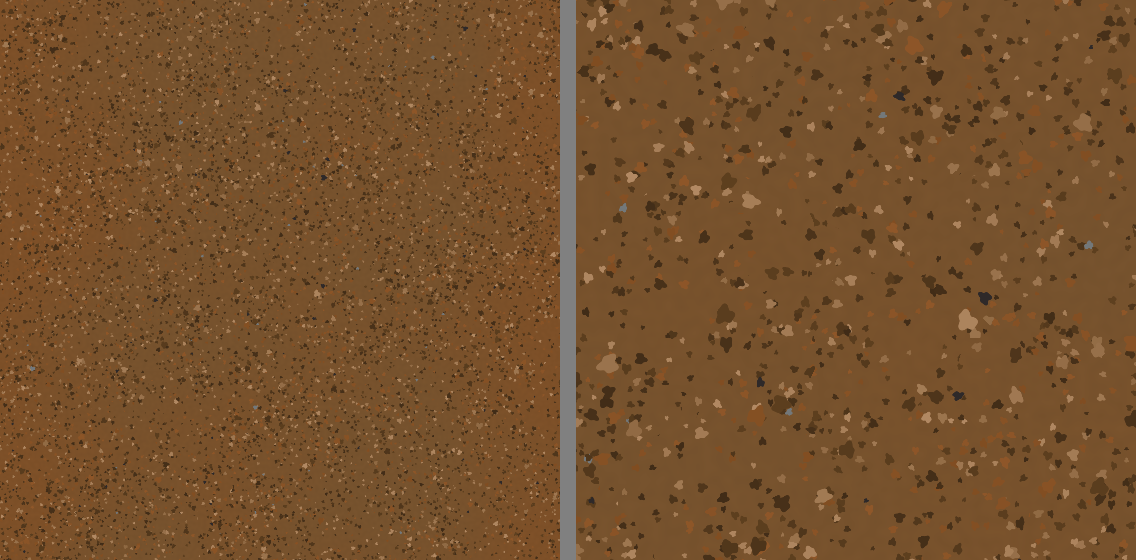
Left: the whole. Right: its middle third, enlarged.
Reproduce this texture procedurally as a WebGL 2 fragment shader.

```glsl
#version 300 es
precision highp float;
// Brown earth surface strewn with fine dark, tan and rust-coloured grains.

uniform vec2 u_resolution;
out vec4 fragColor;

vec4 hash4(vec2 p) {
  vec4 h = fract(p.xyxy * vec4(0.1031, 0.1030, 0.0973, 0.1099));
  h += dot(h, h.wzxy + 33.33);
  return fract((h.xxyz + h.yzzw) * h.zywx);
}

vec2 gradient(vec2 cell) {
  float angle = 6.2832 * hash4(cell + 71.0).x;
  return vec2(cos(angle), sin(angle));
}

// Gradient noise, roughly -0.7 to 0.7
float noise(vec2 p) {
  vec2 i = floor(p), f = p - i;
  vec2 s = f * f * f * (f * (f * 6.0 - 15.0) + 10.0);
  float bottom = mix(dot(gradient(i), f),
                     dot(gradient(i + vec2(1, 0)), f - vec2(1, 0)), s.x);
  float top = mix(dot(gradient(i + vec2(0, 1)), f - vec2(0, 1)),
                  dot(gradient(i + vec2(1, 1)), f - vec2(1, 1)), s.x);
  return mix(bottom, top, s.y);
}

vec3 grainColor(float kind, float shade) {
  if (kind < 0.54) return mix(vec3(0.25, 0.17, 0.09), vec3(0.37, 0.25, 0.12), shade);
  if (kind < 0.77) return mix(vec3(0.56, 0.41, 0.26), vec3(0.70, 0.54, 0.39), shade);
  if (kind < 0.99) return mix(vec3(0.50, 0.30, 0.13), vec3(0.56, 0.34, 0.16), shade);
  return mix(vec3(0.18, 0.16, 0.16), vec3(0.45, 0.47, 0.48), step(0.6, shade));
}

// Paints one layer of jittered, angular grains over the ground
vec3 addGrains(vec3 color, vec2 uv, float cells, float density, float seed) {
  vec2 p = uv * cells;
  vec2 home = floor(p);
  float pixel = cells / u_resolution.y;
  for (int y = -1; y <= 1; y++) {
    for (int x = -1; x <= 1; x++) {
      vec2 cell = home + vec2(x, y);
      vec4 place = hash4(cell + seed);
      vec4 look = hash4(cell + seed + 211.0);
      if (place.z > density) continue;

      // Turn, stretch and notch the outline
      vec2 q = p - cell - place.xy;
      float turn = 6.2832 * look.x;
      q = mat2(cos(turn), sin(turn), -sin(turn), cos(turn)) * q;
      q.x *= mix(0.8, 1.4, look.y);
      float angle = atan(q.y, q.x + 1e-5);
      float outline = 1.0 + 0.18 * sin(3.0 * angle + 40.0 * look.y)
                          + 0.12 * sin(5.0 * angle + 60.0 * look.z);
      float radius = mix(0.2, 0.44, place.w) * outline;
      float cover = 1.0 - smoothstep(-0.5 * pixel, 0.5 * pixel, length(q) - radius);
      color = mix(color, grainColor(look.w, look.z), cover);
    }
  }
  return color;
}

void main() {
  vec2 uv = gl_FragCoord.xy / u_resolution.y;
  float across = gl_FragCoord.x / u_resolution.x;

  // Ground: dull brown, warming in patches and toward the sides
  float warmth = smoothstep(0.2, 0.55, abs(across - 0.5))
               + 0.7 * noise(uv * 3.0 + 5.0) + 0.3 * noise(uv * 9.0);
  vec3 color = mix(vec3(0.462, 0.322, 0.178), vec3(0.490, 0.312, 0.155),
                   clamp(warmth + 0.15, 0.0, 1.0));
  color *= 1.0 + 0.03 * noise(uv * 130.0);

  // Grains gather in loose clusters, finest first
  float cluster = 1.0 + 0.8 * noise(uv * 5.0 + 17.0) + 0.9 * noise(uv * 16.0 + 40.0);
  cluster = clamp(cluster, 0.3, 1.9);
  color = addGrains(color, uv, 170.0, 0.27 * cluster, 13.0);
  color = addGrains(color, uv, 122.0, 0.18 * cluster, 307.0);
  color = addGrains(color, uv, 82.0, 0.08 * cluster, 619.0);

  fragColor = vec4(color, 1.0);
}
```
